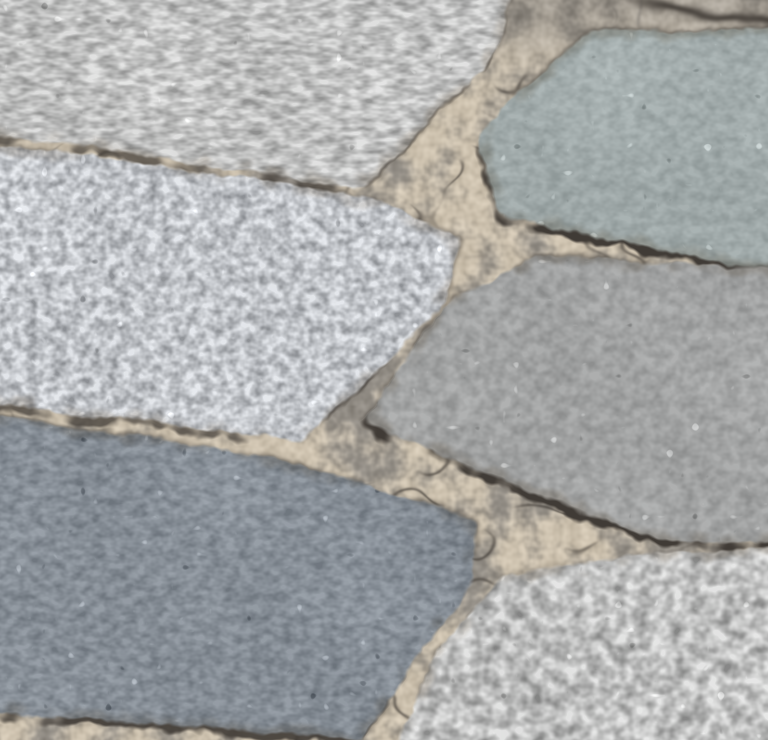
A Shadertoy shader for this texture:

```glsl
// Weathered crazy paving: pale speckled granite and smooth blue-grey slabs
// bedded in sandy mortar. Each slab is a rounded, warped convex polygon that
// casts a broken dark crack to its lower left; gradient noise gives the grain.

#define EDGE_SOFTNESS 0.0028
#define CORNER_ROUND 0.014
#define EDGE_WARP 0.008
#define CRACK_SHIFT vec2(0.005, 0.009)
#define CRACK_COLOR vec3(0.25, 0.23, 0.21)
#define SAND_LIGHT vec3(0.80, 0.755, 0.68)
#define SAND_DARK vec3(0.58, 0.56, 0.53)
#define GRANITE_COOL vec3(0.755, 0.767, 0.785)
#define GRANITE_WARM vec3(0.75, 0.752, 0.75)
#define SLATE_BLUE vec3(0.525, 0.555, 0.588)
#define SLATE_GREEN vec3(0.63, 0.668, 0.668)
#define SLATE_GREY vec3(0.632, 0.637, 0.637)

vec2 hashGradient(vec2 cell) {
    vec3 h = fract(cell.xyx * vec3(0.1031, 0.1030, 0.0973));
    h += dot(h, h.yzx + 33.33);
    float angle = 6.2832 * fract((h.x + h.y) * h.z);
    return vec2(cos(angle), sin(angle));
}

float gradientNoise(vec2 p) {
    vec2 i = floor(p), f = fract(p);
    vec2 u = f * f * f * (f * (f * 6.0 - 15.0) + 10.0);
    vec2 e = vec2(0.0, 1.0);
    float a = dot(hashGradient(i), f);
    float b = dot(hashGradient(i + e.yx), f - e.yx);
    float c = dot(hashGradient(i + e.xy), f - e.xy);
    float d = dot(hashGradient(i + e.yy), f - e.yy);
    return mix(mix(a, b, u.x), mix(c, d, u.x), u.y);
}

vec2 noisePair(vec2 p) {
    return vec2(gradientNoise(p + 3.0), gradientNoise(p + 41.0));
}

float smoothMax(float a, float b, float k) {
    float h = max(k - abs(a - b), 0.0) / k;
    return max(a, b) + h * h * k * 0.25;
}

// Signed distance to a convex outline with clockwise corners
float slabDistance(vec2 p, vec2 corner[6]) {
    float d = -1.0;
    for (int i = 0; i < 6; i++) {
        vec2 side = normalize(corner[(i + 1) % 6] - corner[i]);
        d = smoothMax(d, dot(p - corner[i], vec2(-side.y, side.x)), CORNER_ROUND);
    }
    return d;
}

// Lays one slab with its crack shadow over the colour so far
void laySlab(inout vec3 color, vec2 p, vec2 corner[6], vec3 tone,
             vec2 grain, float contrast, float crack) {
    vec2 warp = noisePair(p * 13.0) + 0.5 * noisePair(p * 38.0) + 0.35 * noisePair(p * 85.0);
    vec2 q = p + EDGE_WARP * warp;
    float d = slabDistance(q, corner);

    // Broken crack of uneven width below the slab and a thin dirty rim
    float chips = gradientNoise(p * 34.0 + 11.0);
    float gate = smoothstep(-0.35, 0.15, gradientNoise(p * 8.0 + tone.z * 60.0) + 0.6 * chips);
    vec2 shift = CRACK_SHIFT * (0.85 + 0.9 * chips);
    float shadow = 1.0 - smoothstep(-0.003, 0.004, slabDistance(q + shift, corner));
    float rim = exp(-d * d / 0.00002) * 0.45 * gate;
    color = mix(color, CRACK_COLOR, max(shadow * gate, rim) * crack);

    // Mottled grain, broad staining and a few pale or dark flecks
    vec2 g = p * grain;
    vec2 turned = mat2(0.8, 0.6, -0.6, 0.8) * g;
    float mottle = gradientNoise(g) + 0.9 * gradientNoise(turned * 1.7 + 9.0)
                 + 0.45 * gradientNoise(g * 2.9 + 23.0);
    float stain = gradientNoise(p * 5.0 + 7.0) + 0.5 * gradientNoise(p * 14.0);
    float fleck = gradientNoise(p * 58.0 + 31.0);
    vec3 face = tone + contrast * clamp(mottle, -0.85, 0.6) + 0.04 * stain;
    face += 0.15 * smoothstep(0.45, 0.6, fleck) - 0.15 * smoothstep(0.48, 0.62, -fleck);
    float grime = smoothstep(-0.016, 0.0, d + 0.012 * chips) * gate;
    face = mix(face, face * vec3(0.8, 0.77, 0.73), 0.7 * grime);
    color = mix(color, face, 1.0 - smoothstep(-EDGE_SOFTNESS, EDGE_SOFTNESS, d));
}

vec3 mortar(vec2 p) {
    float patches = gradientNoise(p * 7.0 + 2.0) + 0.7 * gradientNoise(p * 24.0);
    float grit = gradientNoise(p * 60.0) + 0.7 * gradientNoise(p * 125.0);
    vec3 color = mix(SAND_DARK, SAND_LIGHT, smoothstep(-0.5, 0.25, patches + 0.25 * grit));
    color += 0.085 * grit;
    // Short hairline cracks where a noise field crosses zero
    float hair = gradientNoise(p * vec2(15.0, 19.0) + 5.0);
    float hairGate = smoothstep(0.05, 0.3, gradientNoise(p * 11.0 + 60.0));
    color = mix(color, CRACK_COLOR, 0.55 * hairGate * exp(-hair * hair / 0.002));
    // Grey dirt and a dark seam along the upper right
    float dirt = smoothstep(0.86, 1.0, p.y) * smoothstep(0.6, 0.72, p.x);
    color = mix(color, vec3(0.57, 0.55, 0.52) + 0.2 * patches + 0.08 * grit, 0.75 * dirt);
    float seam = p.y - 1.0 + 0.16 * (p.x - 0.87) + 0.015 * patches;
    float seamMask = exp(-seam * seam / 0.00005) * smoothstep(0.82, 0.9, p.x);
    return mix(color, CRACK_COLOR, 0.85 * seamMask);
}

void mainImage(out vec4 fragColor, in vec2 fragCoord) {
    vec2 p = fragCoord / iResolution.y;
    vec3 color = mortar(p);

    // Upper left and middle left granite
    laySlab(color, p, vec2[6](vec2(-0.13, 0.836), vec2(-0.13, 1.08), vec2(0.70, 1.08),
        vec2(0.68, 0.94), vec2(0.604, 0.855), vec2(0.49, 0.745)),
        GRANITE_WARM, vec2(36.0, 76.0), 0.21, 0.7);
    laySlab(color, p, vec2[6](vec2(-0.13, 0.822), vec2(0.499, 0.736), vec2(0.627, 0.677),
        vec2(0.60, 0.589), vec2(0.411, 0.403), vec2(-0.13, 0.470)),
        GRANITE_COOL, vec2(56.0, 62.0), 0.23, 0.75);
    // Smooth slabs on the right, then lower left
    laySlab(color, p, vec2[6](vec2(0.643, 0.825), vec2(0.714, 0.892), vec2(0.788, 0.956),
        vec2(1.21, 0.966), vec2(1.21, 0.596), vec2(0.68, 0.706)),
        SLATE_GREEN, vec2(50.0, 66.0), 0.07, 1.0);
    laySlab(color, p, vec2[6](vec2(0.491, 0.427), vec2(0.602, 0.594), vec2(0.735, 0.656),
        vec2(1.21, 0.625), vec2(1.21, 0.266), vec2(0.876, 0.272)),
        SLATE_GREY, vec2(50.0, 56.0), 0.085, 1.0);
    laySlab(color, p, vec2[6](vec2(-0.13, 0.461), vec2(0.418, 0.373), vec2(0.647, 0.297),
        vec2(0.636, 0.212), vec2(0.488, 0.0), vec2(-0.13, 0.046)),
        SLATE_BLUE, vec2(50.0, 70.0), 0.105, 0.9);
    // Coarse granite at the lower right
    laySlab(color, p, vec2[6](vec2(0.512, -0.08), vec2(0.58, 0.104), vec2(0.674, 0.221),
        vec2(0.863, 0.252), vec2(1.21, 0.272), vec2(1.21, -0.08)),
        GRANITE_WARM, vec2(42.0, 46.0), 0.25, 0.4);

    fragColor = vec4(clamp(color, 0.0, 1.0), 1.0);
}
```
